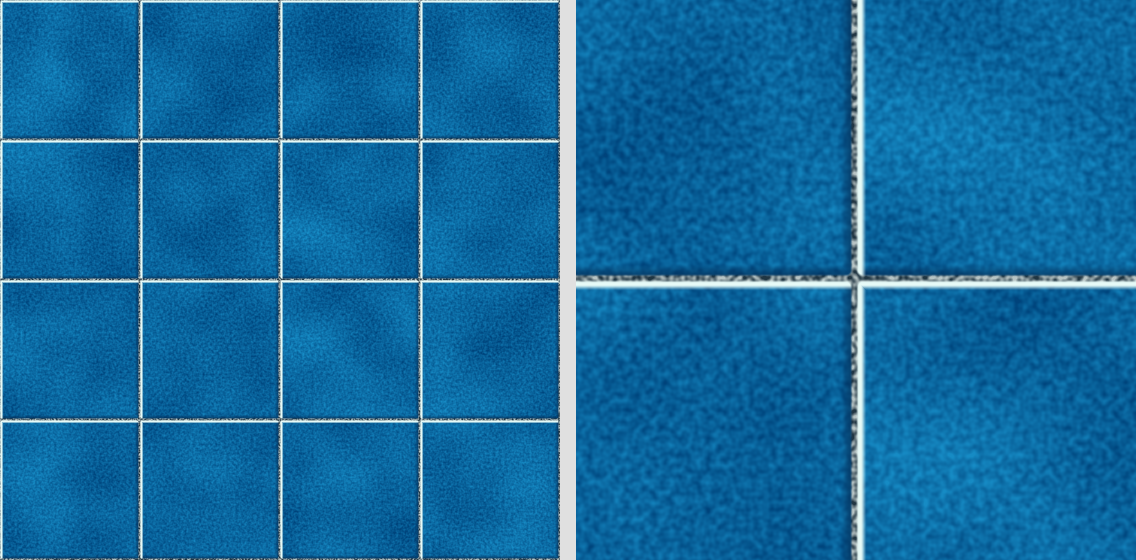
Left, the full canvas; right, a detail of the centre.
Write a three.js fragment shader that draws this pattern.

```glsl
// Square blue glazed tiles in a four by four grid with thin speckled grout.
// Each tile is a rounded box with a lit top and left rim and a shaded bottom
// and right rim; gradient noise gives the fine grain and the cloudy glaze.

varying vec2 vUv;

// Lengths are fractions of one tile unless noted.
const float TILES = 4.0;
const float GROUT_HALF = 0.007;
const float GROUT_SHIFT = 0.004;
const float CORNER_RADIUS = 0.012;
const float EDGE_SOFTNESS = 0.004;
const vec2 RIM_FADE = vec2(0.015, 0.030);
const float SHADE_WIDTH = 0.036;
const float SHADE_STRENGTH = 0.62;

// Noise frequencies: grain per canvas, clouds per tile.
const float GRAIN_FREQ = 185.0;
const float FINE_FREQ = 310.0;
const float SPECKLE_FREQ = 290.0;
const float CLOUD_FREQ = 1.7;
const float GRAIN_AMOUNT = 0.55;
const float FINE_AMOUNT = 0.40;
const float CLOUD_AMOUNT = 0.50;
const float TILE_VARIATION = 0.08;

const vec3 GLAZE_DARK = vec2(0.0, 0.285).xxy * vec3(1.0, 1.0, 0.0) + vec3(0.0, 0.285, 0.505);
const vec3 GLAZE_LIGHT = vec3(0.075, 0.510, 0.735);
const vec3 RIM_SHADE = vec3(0.01, 0.17, 0.33);
const vec3 RIM_LIGHT = vec3(0.90, 0.98, 0.97);
const vec3 GROUT_DARK = vec3(0.13, 0.21, 0.26);
const vec3 GROUT_PALE = vec3(0.72, 0.77, 0.77);

float hash(vec2 p) {
  vec3 q = fract(p.xyx * 0.1031);
  q += dot(q, q.yzx + 33.33);
  return fract((q.x + q.y) * q.z);
}

// Dot product of a random unit gradient with the offset from its corner.
float cornerSlope(vec2 corner, vec2 offset) {
  float angle = 6.2832 * hash(corner);
  return dot(vec2(cos(angle), sin(angle)), offset);
}

float gradientNoise(vec2 p) {
  vec2 i = floor(p);
  vec2 f = fract(p);
  vec2 u = f * f * f * (f * (f * 6.0 - 15.0) + 10.0);
  vec2 e = vec2(1.0, 0.0);
  float low = mix(cornerSlope(i, f), cornerSlope(i + e, f - e), u.x);
  float high = mix(cornerSlope(i + e.yx, f - e.yx),
                   cornerSlope(i + e.xx, f - e.xx), u.x);
  return mix(low, high, u.y);
}

float roundedBox(vec2 p, float halfSize, float radius) {
  vec2 q = abs(p) - halfSize + radius;
  return length(max(q, 0.0)) + min(max(q.x, q.y), 0.0) - radius;
}

vec3 glaze(vec2 uv, vec2 local, vec2 tile) {
  float grain = gradientNoise(uv * GRAIN_FREQ + 11.3) * GRAIN_AMOUNT
              + gradientNoise(uv * FINE_FREQ + 47.7) * FINE_AMOUNT;
  vec2 cloudAt = local * CLOUD_FREQ + tile * 7.37 + 20.0;
  float cloud = gradientNoise(cloudAt) + 0.5 * gradientNoise(cloudAt * 2.3);
  float tone = 0.5 + grain + cloud * CLOUD_AMOUNT
             + (hash(tile + 5.0) - 0.5) * TILE_VARIATION;
  return mix(GLAZE_DARK, GLAZE_LIGHT, clamp(tone, -0.1, 1.15));
}

void main() {
  // Tile coordinates run right and down, with grout centred on cell borders.
  vec2 grid = vec2(vUv.x, 1.0 - vUv.y) * TILES + GROUT_SHIFT;
  vec2 tile = floor(grid);
  vec2 local = fract(grid);

  // Glaze with its shaded and lit rims.
  vec3 color = glaze(vUv, local, tile);
  float farEdge = min(1.0 - local.x, 1.0 - local.y);
  float nearEdge = min(local.x, local.y);
  float shade = 1.0 - smoothstep(GROUT_HALF, SHADE_WIDTH, farEdge);
  float rim = 1.0 - smoothstep(RIM_FADE.x, RIM_FADE.y, nearEdge);
  color = mix(color, RIM_SHADE, shade * SHADE_STRENGTH);
  color = mix(color, RIM_LIGHT, rim);

  // Speckled grout between the tiles.
  float speckle = 0.5 + 1.3 * gradientNoise(vUv * SPECKLE_FREQ + 83.1);
  vec3 grout = mix(GROUT_DARK, GROUT_PALE, clamp(speckle, 0.0, 1.0));
  float edge = roundedBox(local - 0.5, 0.5 - GROUT_HALF, CORNER_RADIUS);
  color = mix(color, grout, smoothstep(-EDGE_SOFTNESS, EDGE_SOFTNESS, edge));

  gl_FragColor = vec4(clamp(color, 0.0, 1.0), 1.0);
}
```
